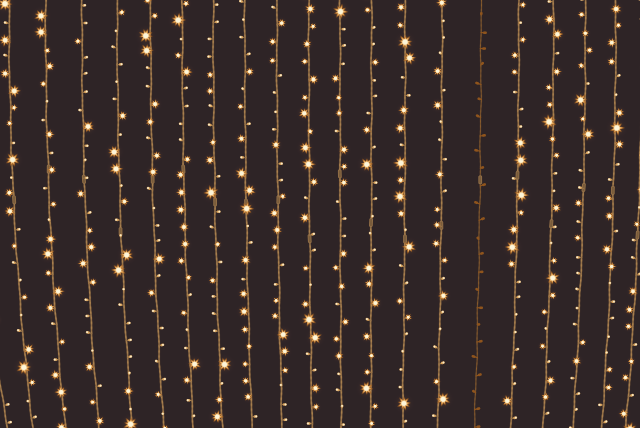
Give the GLSL for this pattern, as a Shadertoy shader.

```glsl
// Curtain of fairy lights: about twenty twisted wires hang on a dark wall, fanning
// inward as they fall. Each carries bulbs at a steady pitch, hashed in side and power,
// plus one connector. Lengths are in wire pitches, with y measured down from the top.

const float PITCHES_ACROSS = 18.96;
const float BULB_STEP = 0.51;
const float UNLIT_STRAND = 14.0;

const vec3 WALL = vec3(0.18, 0.14, 0.15);
const vec3 BROWN = vec3(0.33, 0.24, 0.17);
const vec3 TAN = vec3(0.58, 0.44, 0.28);
const vec3 GOLD = vec3(0.85, 0.64, 0.36);
const vec3 AMBER = vec3(0.56, 0.33, 0.11);
const vec3 CREAM = vec3(0.99, 0.96, 0.85);

float hash(vec2 p) {
    p = fract(p * vec2(0.1031, 0.1137) + 0.37);
    p += dot(p, p.yx + 33.33);
    return fract((p.x + p.y) * p.x * 17.0);
}

// Coverage of a shape with signed distance d, one pixel soft
float fill(float d, float px) {
    return clamp(0.5 - d / px, 0.0, 1.0);
}

float segmentDistance(vec2 p, vec2 a, vec2 b) {
    vec2 ab = b - a;
    return length(p - a - ab * clamp(dot(p - a, ab) / dot(ab, ab), 0.0, 1.0));
}

float boxDistance(vec2 p, vec2 halfSize, float corner) {
    vec2 q = abs(p) - halfSize + corner;
    return length(max(q, 0.0)) + min(max(q.x, q.y), 0.0) - corner;
}

float fanCurve(float t) {
    return pow(clamp(t, 0.0, 1.0), 2.2);
}

// Horizontal place of wire i at relative depth t: uneven spacing plus inward fan
float strandX(float i, float t) {
    float uneven = 0.2 * sin(0.44 * i) - 0.0054 * i * (cos(1.03 * (i - 5.8)) + 0.5)
                 - 0.32 * exp2(2.0 * (i - 19.0));
    float fan = 0.62 - 0.058 * i + 0.35 * exp2(-2.0 * (i + 1.0));
    float ripple = 0.012 * sin(t * 31.0 + i * 2.3) + 0.006 * sin(t * 83.0 + i);
    return 0.27 + i + uneven + fan * fanCurve(t) + ripple;
}

vec3 drawWire(vec3 col, vec2 p, float i, float lit, float px) {
    float twist = 0.5 + 0.5 * sin(p.y * 42.0 + i);
    vec3 tint = mix(AMBER * 0.8, mix(TAN, GOLD, 0.3 * twist), 0.4 + 0.6 * lit);
    float radius = mix(0.012, 0.021, lit) + 0.003 * twist;
    col = mix(col, BROWN, 0.6 * fill(abs(p.x) - radius - 0.012, px));
    return mix(col, tint, fill(abs(p.x) - radius, px));
}

vec3 drawConnector(vec3 col, vec2 p, float px) {
    float d = boxDistance(p, vec2(0.055, 0.13), 0.045);
    col = mix(col, TAN, fill(d, px));
    return mix(col, TAN * 0.82, fill(d + 0.025, px));
}

// Small bulb on a stalk reaching sideways from the wire
vec3 drawBud(vec3 col, vec2 p, vec2 tip, float lit, float px) {
    vec2 root = vec2(0.0, 0.02);
    vec2 neck = mix(root, tip, 0.7);
    col = mix(col, mix(AMBER, TAN, lit), fill(segmentDistance(p, root, tip) - 0.018, px));
    float d = segmentDistance(p, neck, tip);
    col = mix(col, mix(AMBER, GOLD, lit), fill(d - 0.038, px));
    return mix(col, CREAM, lit * 0.9 * fill(length(p - tip) - 0.027, px));
}

// Glowing bulb with a spiky amber halo
vec3 drawGlow(vec3 col, vec2 p, float radius, float turn) {
    float d = length(p) / radius;
    float angle = atan(p.y, p.x + 1e-5);
    float rays = 1.0 + 0.22 * cos(9.0 * angle + turn) + 0.12 * cos(5.0 * angle - turn);
    float spiky = d / rays;
    col += AMBER * 0.3 * exp(-1.3 * d * d);
    col = mix(col, AMBER * 1.15, 0.9 * smoothstep(1.1, 0.65, spiky));
    col = mix(col, GOLD * 1.08, smoothstep(0.85, 0.45, spiky));
    return mix(col, CREAM, smoothstep(0.62, 0.3, d));
}

vec3 drawBulbs(vec3 col, vec2 p, float i, float height, float lit, float px) {
    float phase = hash(vec2(i, 7.0));
    float nearest = round(p.y / BULB_STEP - phase);
    for (float k = -1.0; k <= 1.0; k++) {
        vec2 id = vec2(i + 3.0, nearest + k + 11.0);
        float y = (nearest + k + phase + 0.14 * (hash(id + 31.0) - 0.5)) * BULB_STEP;
        vec2 q = p - vec2(strandX(i, y / height), y);
        float side = clamp(4.0 * hash(id + 57.0) - 2.0, -1.0, 1.0);
        vec2 tip = vec2(0.13 * side, 0.06 * (hash(id + 83.0) - 0.6));
        float power = (hash(id + 109.0) - 0.48) / 0.52;
        col = drawBud(col, q, tip, lit, px);
        if (power * lit > 0.0)
            col = drawGlow(col, q - tip, mix(0.085, 0.18, power * power), 6.28 * hash(id + 131.0));
    }
    return col;
}

void mainImage(out vec4 fragColor, in vec2 fragCoord) {
    float px = PITCHES_ACROSS / iResolution.x;
    float height = iResolution.y * px;
    vec2 p = vec2(fragCoord.x, iResolution.y - fragCoord.y) * px;
    float t = p.y / height;

    // Undo the fan to find the closest wire, then draw it with its neighbours
    float fan = fanCurve(t);
    float nearest = round((p.x - 0.27 - 0.62 * fan) / (1.0 - 0.058 * fan));
    vec3 col = WALL;
    for (float k = -1.0; k <= 1.0; k++) {
        float i = nearest + k;
        if (i < -1.0 || i > 19.0) continue;
        float lit = abs(i - UNLIT_STRAND) < 0.5 ? 0.0 : 1.0;
        vec2 q = vec2(p.x - strandX(i, t), p.y);
        float connectorY = height * (0.48 + 0.17 * (hash(vec2(i, 91.0)) - 0.5));
        col = drawWire(col, q, i, lit, px);
        col = drawConnector(col, q - vec2(0.0, connectorY), px);
        col = drawBulbs(col, p, i, height, lit, px);
    }
    fragColor = vec4(min(col, 1.0), 1.0);
}
```
